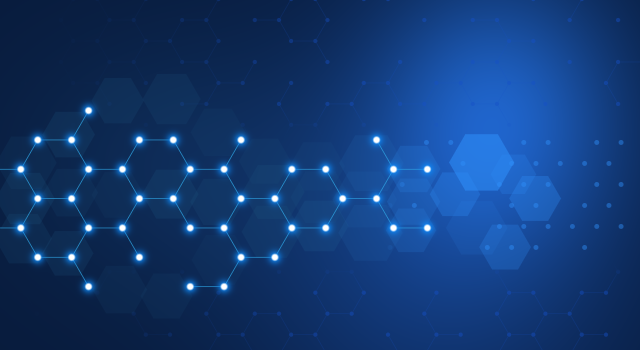
Reproduce this background procedurally as a Shadertoy shader.

```glsl
// Navy and azure backdrop with a glowing honeycomb network of linked nodes.
// Gaussian glows form the base; translucent hexagons, a faint secondary
// lattice and a dot grid are layered under the bright network.

#define NAVY       vec3(0.030, 0.105, 0.235)
#define AZURE      vec3(0.180, 0.560, 0.980)
#define TEAL       vec3(0.110, 0.330, 0.500)
#define LINE_COLOR vec3(0.180, 0.650, 0.900)
#define HALO_COLOR vec3(0.050, 0.550, 1.000)
#define FAINT_BLUE vec3(0.080, 0.310, 0.780)
#define NODE_RADIUS 0.0095
#define HALO_RADIUS 0.0175
#define MAIN_HALF_EDGE 0.0484
#define FAINT_HALF_EDGE 0.0346

float hash(vec2 p) {
    vec3 q = fract(p.xyx * vec3(0.1031, 0.1030, 0.0973));
    q += dot(q, q.yzx + 33.33);
    return fract((q.x + q.y) * q.z);
}

float gaussian(vec2 p, vec2 center, vec2 size) {
    vec2 q = (p - center) / size;
    return exp(-dot(q, q));
}

// Antialiased coverage of the inside of a distance field
float cover(float d) {
    return clamp(0.5 - d * iResolution.y, 0.0, 1.0);
}

float hexagon(vec2 p, float radius) {
    p = abs(p);
    return max(p.y, p.x * 0.866 + p.y * 0.5) - radius * 0.866;
}

float segment(vec2 p, vec2 a, vec2 b) {
    vec2 pa = p - a, ba = b - a;
    return length(pa - ba * clamp(dot(pa, ba) / dot(ba, ba), 0.0, 1.0));
}

// Which honeycomb vertices belong to the network; rows count downward
bool isLit(int col, int row, bool isMain) {
    if (((((col + 1) >> 1) + row) & 1) != 0) return false;
    if (!isMain) return hash(vec2(col, row) + 60.0) > 0.35;
    if (col < -1 || col > 16) return false;
    if (row == 0) return col == 3;
    if (row == 1) return col < 10 || col == 14;
    if (row == 5) return col > 0 && (col < 6 || (col > 8 && col < 11));
    if (row == 6) return col == 3 || col == 7 || col == 8;
    return row > 1 && row < 5;
}

vec2 vertex(int col, int row, vec2 origin, float halfEdge) {
    return origin + halfEdge * vec2(floor(1.5 * float(col)), -1.732 * float(row));
}

// Distances to the nearest link (x) and node (y) around p
vec2 network(vec2 p, vec2 origin, float halfEdge, bool isMain) {
    vec2 cell = (p - origin) / halfEdge;
    int col0 = int(floor((cell.x + 0.5) / 1.5));
    int row0 = int(floor(-cell.y / 1.732));
    vec2 nearest = vec2(1.0);
    for (int row = row0; row <= row0 + 1; row++)
    for (int col = col0 - 2; col <= col0 + 1; col++) {
        if (!isLit(col, row, isMain)) continue;
        vec2 node = vertex(col, row, origin, halfEdge);
        nearest.y = min(nearest.y, length(p - node));
        for (int step = -1; step <= 1; step++)
            if (isLit(col + 1, row + step, isMain))
                nearest.x = min(nearest.x, segment(p, node,
                    vertex(col + 1, row + step, origin, halfEdge)));
    }
    return nearest;
}

void addHexagon(inout vec3 color, vec2 p, vec2 center, float radius, vec3 tint, float alpha) {
    color = mix(color, tint, alpha * cover(hexagon(p - center, radius)));
}

void mainImage(out vec4 fragColor, in vec2 fragCoord) {
    vec2 p = fragCoord / iResolution.y;

    // Background glows
    vec3 color = NAVY;
    color += vec3(0.020, 0.055, 0.085) * gaussian(p, vec2(0.48, 0.54), vec2(0.48, 0.38));
    color += vec3(0.038, 0.115, 0.240) * gaussian(p, vec2(1.24, 0.28), vec2(0.55, 0.60));
    color += vec3(0.070, 0.220, 0.420) * gaussian(p, vec2(1.43, 0.69), vec2(0.35, 0.40));

    // Faint lattice above and below the central band
    vec2 faint = network(p, vec2(0.901, 1.0027), FAINT_HALF_EDGE, false);
    float outerBand = smoothstep(0.17, 0.27, abs(p.y - 0.43)) * smoothstep(0.0, 1.1, p.x);
    color = mix(color, FAINT_BLUE, outerBand * max(0.22 * cover(faint.x - 0.001),
                                                   0.45 * cover(faint.y - 0.006)));

    // Columns of translucent hexagons, tallest at the left of centre
    for (int i = 0; i < 9; i++)
    for (int j = -1; j <= 1; j++) {
        float x = float(i);
        float seed = hash(vec2(i, j) + 17.0);
        float spread = 0.091 + 0.203 * exp(-pow((x - 2.5) / 1.6, 2.0));
        vec2 center = vec2(0.064 + 0.1405 * x, 0.438 + spread * float(j));
        center += 0.03 * (vec2(seed, fract(seed * 7.0)) - 0.5);
        float radius = i == 7 ? 0.092 : 0.071 + 0.018 * seed;
        float rightness = smoothstep(5.0, 9.0, x);
        addHexagon(color, p, center, radius, mix(TEAL, AZURE, rightness), 0.09 + 0.14 * fract(seed * 13.0));
    }

    // Brighter cluster at the right
    addHexagon(color, p, vec2(1.362, 0.349), 0.088, AZURE, 0.10);
    addHexagon(color, p, vec2(1.300, 0.445), 0.072, AZURE, 0.28);
    addHexagon(color, p, vec2(1.467, 0.502), 0.065, AZURE, 0.20);
    addHexagon(color, p, vec2(1.529, 0.433), 0.074, AZURE, 0.30);
    addHexagon(color, p, vec2(1.443, 0.294), 0.074, AZURE, 0.24);
    addHexagon(color, p, vec2(1.376, 0.536), 0.093, AZURE, 0.55);

    // Staggered dot grid
    float row = round((0.593 - p.y) / 0.06);
    float shift = 1.288 + 0.0348 * mod(row, 2.0);
    float col = round((p.x - shift) / 0.0695);
    float dotDistance = length(p - vec2(shift + 0.0695 * col, 0.593 - 0.06 * row)) - 0.007;
    float dotShown = step(0.4, hash(vec2(col, row) + 40.0)) * step(0.0, row) * step(row, 5.0);
    color = mix(color, AZURE, 0.45 * dotShown * smoothstep(1.08, 1.2, p.x) * cover(dotDistance));

    // Bright network: links, halos, white cores
    vec2 bright = network(p, vec2(0.0595, 0.684), MAIN_HALF_EDGE, true);
    color = mix(color, LINE_COLOR, 0.8 * cover(bright.x - 0.0011));
    color = mix(color, HALO_COLOR, 0.95 * exp(-pow(bright.y / HALO_RADIUS, 2.0)));
    color = mix(color, vec3(1.0), 1.0 - smoothstep(0.6, 1.35, bright.y / NODE_RADIUS));

    fragColor = vec4(color, 1.0);
}
```
